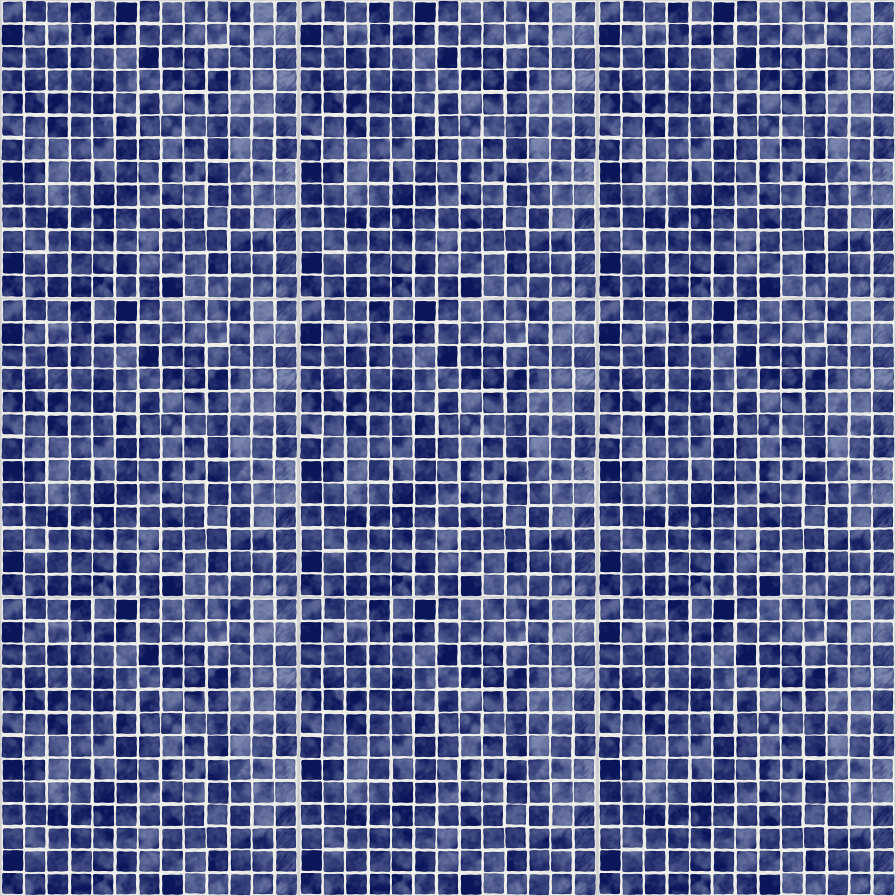
This pattern is drawn by a Shadertoy shader. Its source:

```glsl
#define SHEETS 3.0                      // mosaic sheets across and down
#define TILES 13.0                      // tiles per sheet side
#define SEAM vec2(0.12, 0.05)           // extra joint between sheets, in tiles
#define GAP 0.112                       // grout width, in tiles
#define CORNER 0.07
#define JITTER 0.034                    // misplacement of each tile
#define DEEP vec3(0.085, 0.125, 0.385)
#define PALE vec3(0.43, 0.475, 0.645)
#define GROUT vec3(0.93, 0.93, 0.91)
#define SEAM_GREY vec3(0.77, 0.77, 0.78)

vec3 hash3(vec2 p) {
    vec3 q = fract(p.xyx * vec3(0.1031, 0.1030, 0.0973));
    q += dot(q, q.yxz + 33.33);
    return fract((q.xxy + q.yzz) * q.zyx);
}

// Smooth cellular noise: random values blended around scattered points
float cloud(vec2 p) {
    vec2 cell = floor(p), f = p - cell;
    float sum = 0.0, weight = 0.0;
    for (int y = -1; y <= 1; y++)
    for (int x = -1; x <= 1; x++) {
        vec2 o = vec2(x, y);
        vec3 h = hash3(cell + o + 50.0);
        vec2 d = o + h.xy - f;
        float w = exp(-4.5 * dot(d, d));
        sum += w * h.z;
        weight += w;
    }
    return sum / weight;
}

float roundedBox(vec2 p, vec2 halfSize, float r) {
    vec2 q = abs(p) - halfSize + r;
    return length(max(q, 0.0)) + min(max(q.x, q.y), 0.0) - r;
}

// Signed distance to a slightly crooked, hand-laid tile
float tileDistance(vec2 local, vec3 h, vec3 k) {
    vec2 p = local - JITTER * (h.xy * 2.0 - 1.0);
    float turn = 0.05 * (h.z - 0.5);
    p += turn * vec2(-p.y, p.x);
    p += 0.007 * sin(p.yx * 13.0 + 6.28 * k.xy);
    vec2 halfSize = vec2(0.5 - 0.5 * GAP) + 0.024 * (k.yz - 0.5);
    return roundedBox(p, halfSize, CORNER);
}

vec3 glaze(vec2 local, vec2 id, vec2 sheet, float dist) {
    vec3 h = hash3(id + 31.0);
    vec2 origin = floor(h.yz * 90.0);
    float tone = 0.45 + 0.6 * (h.x - 0.5);
    tone += 0.85 * (cloud(local * 2.1 + origin + 5.0) - 0.5);
    tone += 0.32 * (cloud(local * 7.0 + origin + 40.0) - 0.5);
    tone -= 0.38 * smoothstep(0.92, 0.95, h.y);
    // Soft sheen towards the right, scuffs on the last column
    tone += 0.2 * smoothstep(0.68, 0.95, sheet.x) - 0.06;
    float scuff = cloud(vec2(local.x + local.y, local.y - local.x) * vec2(3.0, 11.0) + origin + 70.0);
    tone += 0.35 * step(TILES - 1.5, id.x) * (scuff - 0.5);
    // Thin darker rim
    tone -= 0.1 * smoothstep(-0.1, 0.0, dist);
    return mix(DEEP, PALE, clamp(tone, -0.12, 1.15));
}

void mainImage(out vec4 fragColor, in vec2 fragCoord) {
    vec2 sheet = fract(fragCoord / iResolution.xy * SHEETS);
    vec2 grid = (sheet - 0.5) * (TILES + SEAM) + 0.5 * TILES;
    vec2 id = clamp(floor(grid), 0.0, TILES - 1.0);
    vec2 local = grid - id - 0.5;
    float pixel = SHEETS * TILES / min(iResolution.x, iResolution.y);

    float dist = tileDistance(local, hash3(id + 3.0), hash3(id + 17.0));

    // Grout, shaded grey where sheets meet
    vec2 outside = abs(grid - 0.5 * TILES) - 0.5 * TILES;
    float seam = smoothstep(-0.05, 0.03, max(outside.x, outside.y));
    vec3 grout = mix(GROUT, SEAM_GREY, 0.75 * seam);
    grout *= 0.97 + 0.06 * cloud(local * 5.0 + id * 6.0 + 20.0);

    float cover = 1.0 - smoothstep(-0.6, 0.6, dist / pixel);
    fragColor = vec4(mix(grout, glaze(local, id, sheet, dist), cover), 1.0);
}
```
